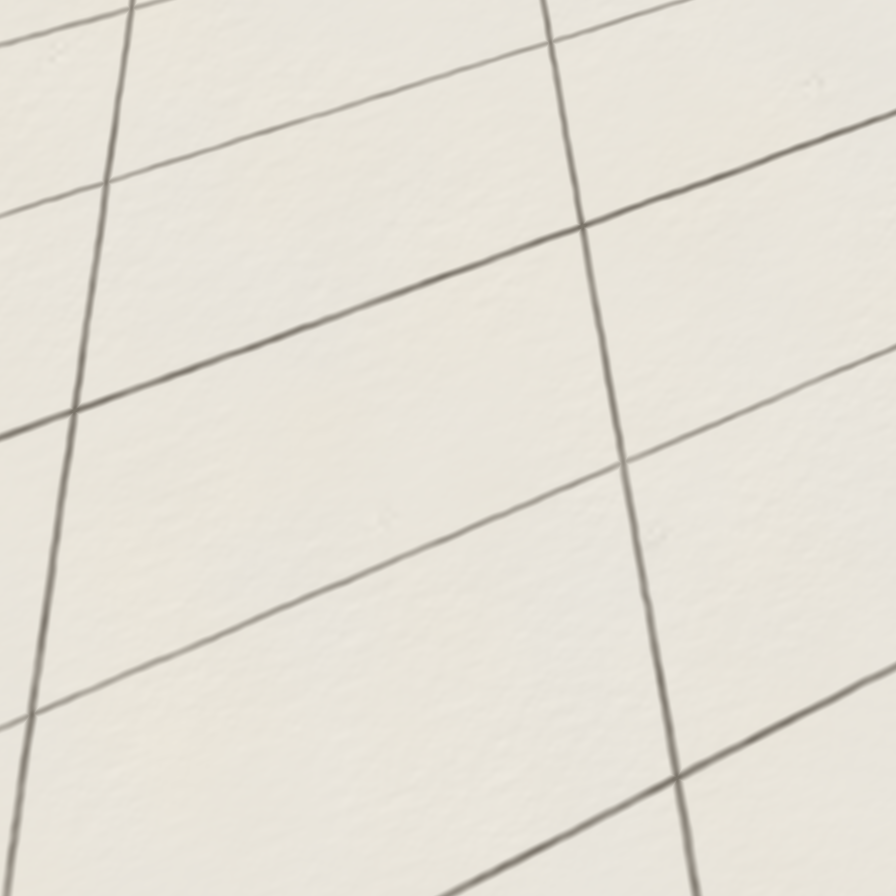
Write a Shadertoy shader that draws this texture.

```glsl
// Pale floor tiles in perspective, with soft worn joints and a lightly embossed surface.
#define TILE_COLOR vec3(0.914, 0.897, 0.858)
#define JOINT_COLOR vec3(0.515, 0.490, 0.450)
#define NEAR_LEFT vec2(0.0350, 0.2018)
#define NEAR_RIGHT vec2(0.6953, 0.4831)
#define FAR_LEFT vec2(0.1195, 0.7970)
#define FAR_RIGHT vec2(0.6146, 0.9531)
#define COLUMN_WIDTH 0.0070
#define ROW_WIDTH 0.0060
#define ROW_BOW 0.011
#define RELIEF 0.020
#define TINT 0.011
#define SCUFF 0.07

float hash(vec2 p) {
    return fract(sin(dot(p, vec2(127.1, 311.7))) * 43758.5453);
}

float noise(vec2 p) {
    vec2 i = floor(p), f = fract(p);
    f = f * f * (3.0 - 2.0 * f);
    return mix(mix(hash(i), hash(i + vec2(1, 0)), f.x),
               mix(hash(i + vec2(0, 1)), hash(i + vec2(1, 1)), f.x), f.y);
}

float fbm(vec2 p) {
    float sum = 0.0, amp = 0.5;
    for (int i = 0; i < 4; i++) {
        sum += amp * noise(p);
        p = p * 2.03 + 17.3;
        amp *= 0.5;
    }
    return sum;
}

float cross2(vec2 a, vec2 b) { return a.x * b.y - a.y * b.x; }

// Projective map from the floor's unit square to the canvas
mat3 floorToCanvas() {
    vec2 a = NEAR_RIGHT - FAR_RIGHT, b = FAR_LEFT - FAR_RIGHT;
    vec2 s = NEAR_LEFT - NEAR_RIGHT + FAR_RIGHT - FAR_LEFT;
    float g = cross2(s, b) / cross2(a, b);
    float h = cross2(a, s) / cross2(a, b);
    return mat3(vec3(NEAR_RIGHT * (1.0 + g) - NEAR_LEFT, g),
                vec3(FAR_LEFT * (1.0 + h) - NEAR_LEFT, h),
                vec3(NEAR_LEFT, 1.0));
}

// Signed canvas distance to the nearest whole value of a coordinate
float jointDistance(float c) {
    float slope = length(vec2(dFdx(c), dFdy(c))) * iResolution.y;
    return (c - floor(c + 0.5)) / max(slope, 1e-4);
}

// Blurred groove profile, one at its centre
float groove(float d, float width) {
    return 1.0 - smoothstep(0.0, width + 0.5 / iResolution.y, abs(d));
}

// Height of the trowelled surface, streaked along the rows
float height(vec2 p) {
    p = mat2(0.94, -0.34, 0.34, 0.94) * p;
    return 0.65 * noise(p * vec2(48.0, 85.0)) + 0.35 * noise(p * vec2(120.0, 160.0));
}

// Sparse slanted smudges, one candidate per cell
float scuffs(vec2 p) {
    vec2 q = p * 6.0, id = floor(q);
    vec2 center = 0.3 + 0.4 * vec2(hash(id + 3.1), hash(id + 8.7));
    vec2 d = mat2(0.8, -0.6, 0.6, 0.8) * (fract(q) - center);
    float spot = exp(-dot(d * d, vec2(70.0, 190.0)));
    return spot * step(0.84, hash(id)) * (noise(p * 120.0) - 0.4);
}

void mainImage(out vec4 fragColor, in vec2 fragCoord) {
    vec2 p = fragCoord / iResolution.xy;

    // Floor coordinates: two rows per unit square, slightly bowed nearby
    vec3 q = inverse(floorToCanvas()) * vec3(p, 1.0);
    vec2 tile = q.xy / q.z * vec2(1.0, 2.0);
    tile.y -= ROW_BOW * tile.y * min(tile.y - 2.0, 0.0);

    // Tile surface: side-lit relief, warm and cool patches, scuffs
    float roughness = 0.4 + 1.2 * noise(p * 9.0 + 4.0);
    float relief = height(p) - height(p + vec2(-0.003, 0.004));
    float patches = clamp(0.35 * (p.x - 0.5) + 2.0 * (fbm(p * 6.0 + 9.0) - 0.47), -1.0, 1.0);
    vec3 color = TILE_COLOR + RELIEF * roughness * relief;
    color += 0.010 * (fbm(p * 11.0) - 0.47);
    color += TINT * patches * vec3(-0.35, 0.0, 0.65);
    color -= SCUFF * scuffs(p);

    // Joints: wider nearby, every other row fainter, worn along the length
    float nearness = mix(1.20, 0.82, p.y);
    float wear = 0.76 + 0.26 * noise(p * 20.0) + 0.20 * noise(p * 75.0);
    float wobble = 0.0014 * (noise(p * 26.0) - 0.5) + 0.0010 * (noise(p * 80.0) - 0.5);
    float row = floor(tile.y + 0.5);
    float rowDepth = mix(0.64, 0.96, mod(row, 2.0)) * (row > 2.0 ? 0.65 : 1.0);
    float rowWidth = ROW_WIDTH * nearness * mix(0.92, 1.08, mod(row, 2.0));
    float rows = groove(jointDistance(tile.y) + wobble, rowWidth);
    float columns = groove(jointDistance(tile.x) + wobble, COLUMN_WIDTH * nearness);
    rows *= rowDepth * wear;
    columns *= 0.90 * wear;
    float joint = max(rows, columns) + 0.2 * rows * columns;
    color = mix(color, JOINT_COLOR, min(joint, 1.1));

    fragColor = vec4(clamp(color, 0.0, 1.0), 1.0);
}
```
